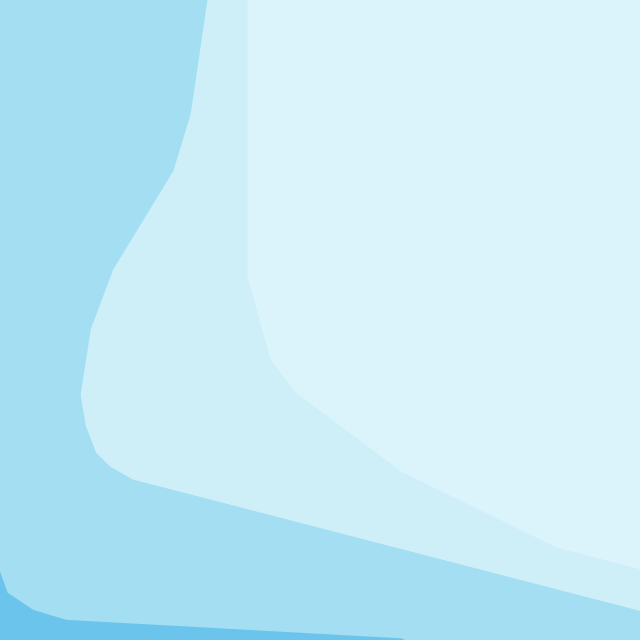
Give the GLSL for this background, as a Shadertoy shader.

```glsl
// Layered pale blue angular shapes, nested from the lower left to the upper right.

const int CORNERS = 12;

const vec3 DEEP_BLUE = vec3(0.420, 0.770, 0.922);
const vec3 SKY_BLUE  = vec3(0.643, 0.871, 0.949);
const vec3 ICE_BLUE  = vec3(0.808, 0.937, 0.973);
const vec3 PALE_ICE  = vec3(0.859, 0.957, 0.984);

// Outlines in canvas units; spare corners repeat the last one.
const vec2 CORNER_WEDGE[CORNERS] = vec2[CORNERS](
    vec2(-0.020, 0.162), vec2(0.012, 0.074), vec2(0.052, 0.047),
    vec2(0.104, 0.0315), vec2(0.628, 0.0026), vec2(0.660, -0.015),
    vec2(-0.020, -0.050), vec2(-0.020, -0.050), vec2(-0.020, -0.050),
    vec2(-0.020, -0.050), vec2(-0.020, -0.050), vec2(-0.020, -0.050));

const vec2 MIDDLE_SHEET[CORNERS] = vec2[CORNERS](
    vec2(0.328, 1.026), vec2(0.298, 0.822), vec2(0.271, 0.733),
    vec2(0.177, 0.579), vec2(0.142, 0.486), vec2(0.126, 0.383),
    vec2(0.134, 0.335), vec2(0.150, 0.293), vec2(0.172, 0.271),
    vec2(0.207, 0.251), vec2(1.050, 0.0326), vec2(1.050, 1.026));

const vec2 INNER_SHEET[CORNERS] = vec2[CORNERS](
    vec2(0.387, 1.050), vec2(0.387, 0.568), vec2(0.423, 0.4375),
    vec2(0.462, 0.387), vec2(0.629, 0.262), vec2(0.870, 0.1445),
    vec2(1.050, 0.0977), vec2(1.050, 1.050), vec2(1.050, 1.050),
    vec2(1.050, 1.050), vec2(1.050, 1.050), vec2(1.050, 1.050));

// Signed distance to a closed polygon, negative inside.
float polygonDistance(vec2 p, vec2 corners[CORNERS]) {
    float nearest = 1e3;
    float side = 1.0;
    for (int i = 0; i < CORNERS; i++) {
        vec2 a = corners[i];
        vec2 b = corners[(i + 1) % CORNERS];
        vec2 edge = b - a;
        vec2 toPoint = p - a;
        float along = clamp(dot(toPoint, edge) / max(dot(edge, edge), 1e-8), 0.0, 1.0);
        nearest = min(nearest, length(toPoint - edge * along));

        // Flip the side at each edge crossed by a ray to the right.
        bool spansHeight = (a.y > p.y) != (b.y > p.y);
        if (spansHeight && p.x < a.x + edge.x * (p.y - a.y) / edge.y) side = -side;
    }
    return side * nearest;
}

// Lays a colour over the base wherever the distance is negative.
vec3 paint(vec3 base, vec3 colour, float distance, float pixel) {
    return mix(base, colour, clamp(0.5 - distance / pixel, 0.0, 1.0));
}

void mainImage(out vec4 fragColor, in vec2 fragCoord) {
    vec2 uv = fragCoord / iResolution.xy;
    float pixel = 1.0 / min(iResolution.x, iResolution.y);

    // Layers from back to front.
    vec3 colour = SKY_BLUE;
    colour = paint(colour, DEEP_BLUE, polygonDistance(uv, CORNER_WEDGE), pixel);
    colour = paint(colour, ICE_BLUE, polygonDistance(uv, MIDDLE_SHEET), pixel);
    colour = paint(colour, PALE_ICE, polygonDistance(uv, INNER_SHEET), pixel);

    fragColor = vec4(colour, 1.0);
}
```
